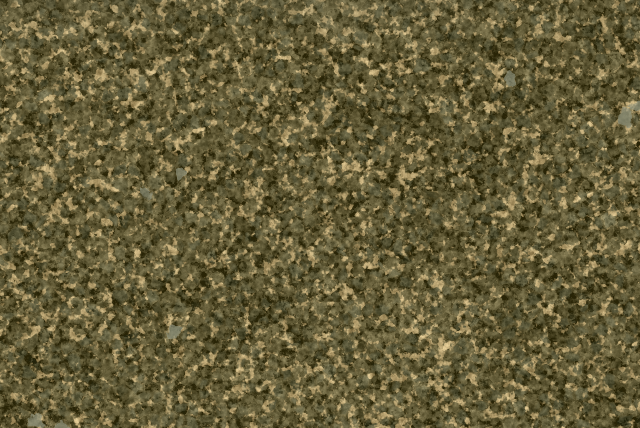
Give the GLSL for this texture, as a Shadertoy shader.

```glsl
#define GRAINS 34.0
#define CHIPS 80.0
#define FLECKS 66.0
#define SPECKS 84.0
#define GRIT 170.0
#define BASE_TONE 0.382
#define GRAIN_CONTRAST 0.10
#define CHIP_CONTRAST 0.15
#define MOTTLE_CONTRAST 0.30
#define GRIT_CONTRAST 0.11
#define FLECK_GAIN 0.28
#define SPECK_DEPTH 0.14

// Integer hash giving two values in 0..1
vec2 hash2(vec2 cell) {
    uvec2 q = uvec2(ivec2(cell) + 4096) * uvec2(1597u, 3812u);
    uint n = (q.x ^ q.y) * 2747u;
    n = (n ^ (n >> 15)) * 73939u;
    n ^= n >> 13;
    n = n * (n * n * 15731u + 789221u) + 13763u;
    return vec2(n & 0xffffu, n >> 16) / 65535.0;
}

float noise(vec2 p) {
    vec2 i = floor(p), f = fract(p);
    f = f * f * (3.0 - 2.0 * f);
    float low = mix(hash2(i).x, hash2(i + vec2(1, 0)).x, f.x);
    float high = mix(hash2(i + vec2(0, 1)).x, hash2(i + vec2(1, 1)).x, f.x);
    return mix(low, high, f.y);
}

// Three rotated octaves, mean 0.5
float fbm(vec2 p) {
    const mat2 turn = mat2(1.6, 1.2, -1.2, 1.6);
    float sum = 0.5 * noise(p);
    p = turn * p + 7.3;
    sum += 0.3 * noise(p);
    p = turn * p + 3.1;
    return sum + 0.2 * noise(p);
}

// Voronoi crystals: x = gap to the neighbour, yz = random values of the cell
vec3 crystals(vec2 p) {
    vec2 home = floor(p), id = vec2(0);
    float nearest = 9.0, second = 9.0;
    for (int y = -1; y <= 1; y++)
    for (int x = -1; x <= 1; x++) {
        vec2 cell = home + vec2(x, y);
        float d = length(cell + hash2(cell) - p);
        if (d < nearest) {
            second = nearest;
            nearest = d;
            id = cell;
        } else {
            second = min(second, d);
        }
    }
    return vec3(second - nearest, hash2(id + 517.0));
}

// Olive scale from near black to pale sand
vec3 oliveRamp(float tone) {
    return vec3(0.38, 0.35, 0.21) + (tone - 0.38) * vec3(1.0, 0.95, 0.84);
}

void mainImage(out vec4 fragColor, in vec2 fragCoord) {
    vec2 p = fragCoord / iResolution.y;
    vec2 warp = vec2(fbm(p * 60.0), fbm(p * 60.0 + 31.0)) - 0.5;
    vec3 grain = crystals((p + 0.018 * warp) * GRAINS);
    vec3 chip = crystals((p + 0.008 * warp) * CHIPS + 211.0);
    float seam = 1.0 - smoothstep(0.05, 0.55, grain.x);
    float chipCore = smoothstep(0.0, 0.25, chip.x);
    float cloud = fbm(p * 4.0 + 11.0) - 0.5;

    // Large quiet grains between broken, chippy seams
    float tone = BASE_TONE + GRAIN_CONTRAST * (grain.y - 0.5) + 0.06 * cloud;
    tone += CHIP_CONTRAST * (chip.y - 0.5) * chipCore * mix(0.5, 1.2, seam);
    tone += MOTTLE_CONTRAST * (fbm(p * 95.0 + 5.0) - 0.5);
    tone += GRIT_CONTRAST * (noise(p * GRIT) - 0.5);

    // Sandy flecks and dark specks gather along the seams
    float fleck = fbm(p * FLECKS + 67.0) + 0.16 * seam + 0.08 * cloud;
    fleck += 0.14 * (chip.z - 0.5) * chipCore;
    fleck = smoothstep(0.63, 0.88, fleck);
    float speck = fbm(p * SPECKS + 143.0) + 0.14 * seam;
    speck = smoothstep(0.60, 0.78, speck) * (1.0 - fleck);
    tone += FLECK_GAIN * fleck - SPECK_DEPTH * speck;

    // Cool grey grains, warm flecks
    vec3 color = oliveRamp(max(tone, 0.16));
    float cool = (1.0 - seam) * (1.0 - fleck) * smoothstep(0.1, 0.9, grain.z);
    color += cool * vec3(-0.025, -0.003, 0.02);
    color += fleck * vec3(0.035, -0.005, -0.025);

    // Rare pale crystals and a faint sheen at the upper edge
    float pale = step(0.994, grain.y) * smoothstep(0.02, 0.15, grain.x);
    color = mix(color, vec3(0.56, 0.58, 0.50), 0.6 * pale);
    float sheen = smoothstep(0.85, 1.05, p.y + 0.3 * cloud);
    color = mix(color, vec3(0.46, 0.45, 0.35), 0.15 * sheen);

    fragColor = vec4(clamp(color, 0.0, 1.0), 1.0);
}
```
